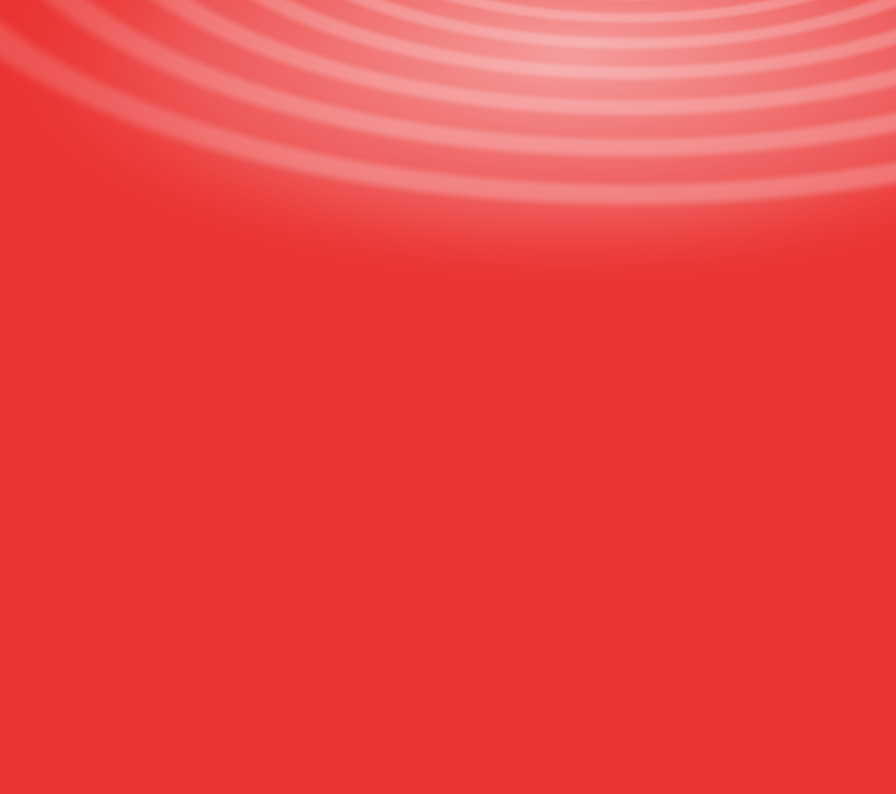
Write a WebGL 1 fragment shader that draws this background.

```glsl
precision highp float;
// Red field with soft white elliptical ripples along the top edge.
// The ripples share one centre above the canvas and grow geometrically,
// so they repeat evenly in log radius; a broad pale glow lies beneath.

uniform vec2 u_resolution;

// Strength of the glow: an elliptical cone with a softened rim
float glowAmount(vec2 p) {
  float d = length((p - vec2(0.638, 0.062)) / vec2(0.64, 0.26));
  float cone = max(1.0 - d, 0.0);
  return 0.52 * cone * smoothstep(-0.15, 0.35, cone);
}

// Coverage of the ripples, with nothing beyond the outermost one
float rippleAmount(vec2 p) {
  float radius = length((p - vec2(0.703, -0.154)) * vec2(0.445, 1.0));
  float turn = log(radius / 0.371) / 0.1515;
  float nearest = min(floor(turn + 0.5), 0.0);
  return 1.0 - smoothstep(0.08, 0.31, abs(turn - nearest));
}

void main() {
  // Units of canvas width, measured down from the top left corner
  vec2 p = vec2(gl_FragCoord.x, u_resolution.y - gl_FragCoord.y) / u_resolution.x;

  vec3 red = vec3(0.918, 0.204, 0.2);
  vec3 white = vec3(1.0);

  vec3 color = mix(red, white, glowAmount(p));
  float rippleFade = mix(0.15, 0.23, smoothstep(0.0, 0.45, p.x));
  color = mix(color, white, rippleFade * rippleAmount(p));

  gl_FragColor = vec4(color, 1.0);
}
```
